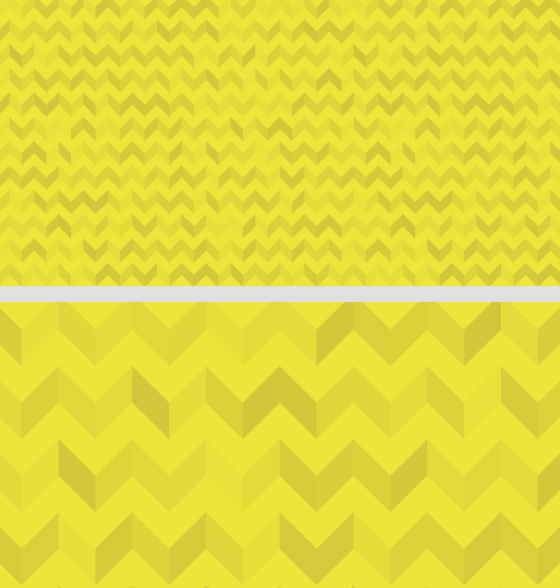
Top: the whole. Bottom: its middle third, enlarged.
This pattern is drawn by a Shadertoy shader. Its source:

```glsl
#define COLUMNS 45.57      // slanted strokes across the canvas
#define ROWS 11.75         // zigzag bands up the canvas
#define SHIFT vec2(-0.777, 0.045)
#define TILE_COLUMNS 28.0  // strokes before the shading recurs
#define BAND_HALF 0.25     // half the band height, in rows
#define RISE 0.5           // height of each slant, in rows
#define PALEST 0.1
#define DARKEST 1.0
#define GROUND vec3(0.935, 0.893, 0.227)
#define SHADOW vec3(0.822, 0.772, 0.226)

float hash(vec2 cell) {
    vec3 q = fract(cell.xyx * vec3(0.1031, 0.1030, 0.0973) + 0.37);
    q += dot(q, q.yzx + 33.33);
    return fract((q.x + q.y) * q.z);
}

// Darkness of one stroke, recurring across the canvas
float strokeTone(float column, float row) {
    vec2 cell = vec2(mod(column, TILE_COLUMNS), row);
    return mix(PALEST, DARKEST, hash(cell + 5.0));
}

void mainImage(out vec4 fragColor, in vec2 fragCoord) {
    vec2 grid = vec2(COLUMNS, ROWS);
    vec2 p = fragCoord / iResolution.xy * grid + SHIFT;
    vec2 pixel = grid / iResolution.xy;

    // Straighten the zigzag: peaks lie on even column edges
    float peak = abs(mod(p.x, 2.0) - 1.0);
    float height = p.y - RISE * peak;
    float row = floor(height + BAND_HALF);
    float offCentre = abs(height - row - BAND_HALF);
    float softness = length(vec2(pixel.y, RISE * pixel.x));
    float band = clamp(0.5 + (BAND_HALF - offCentre) / softness, 0.0, 1.0);

    // Blend the two strokes that meet at the nearest vertical edge
    float edge = floor(p.x + 0.5);
    float side = clamp(0.5 + (p.x - edge) / pixel.x, 0.0, 1.0);
    float tone = mix(strokeTone(edge - 1.0, row), strokeTone(edge, row), side);

    fragColor = vec4(mix(GROUND, SHADOW, band * tone), 1.0);
}
```
